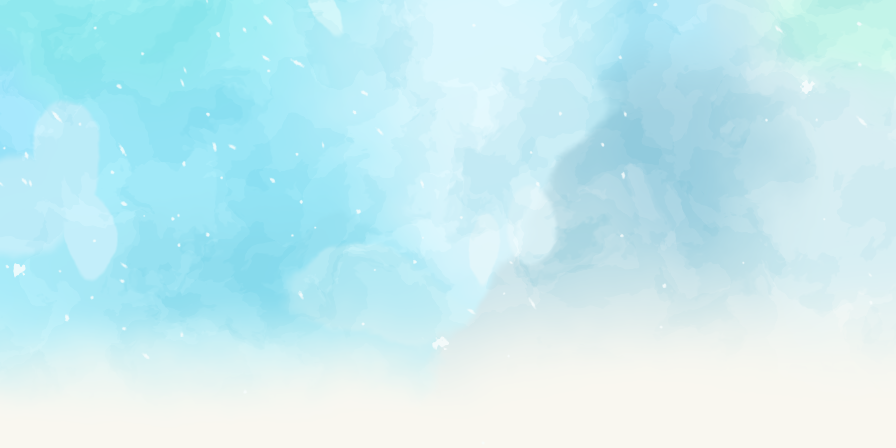
This background is drawn by a Shadertoy shader. Its source:

```glsl
// Watercolour sky: cyan, steel blue and mint washes sinking into cream paper.
// Ellipses on noise-warped coordinates make the washes, thresholded noise makes
// the crisp pigment edges, and jittered grid cells scatter the white flecks.

float hash(vec2 p) {
    return fract(sin(dot(p, vec2(127.1, 311.7))) * 43758.5453);
}

float noise(vec2 p) {
    vec2 i = floor(p), f = fract(p);
    f = f * f * (3.0 - 2.0 * f);
    return mix(mix(hash(i), hash(i + vec2(1, 0)), f.x),
               mix(hash(i + vec2(0, 1)), hash(i + vec2(1, 1)), f.x), f.y);
}

float fbm(vec2 p) {
    float sum = 0.0, amp = 0.5;
    for (int i = 0; i < 6; i++) {
        sum += amp * noise(p);
        p = mat2(1.6, 1.2, -1.2, 1.6) * p + 7.3;
        amp *= 0.5;
    }
    return sum;
}

// Elliptical wash; softness 0 is a hard rim, 1 a full glow
float wash(vec2 p, vec2 centre, vec2 radius, float softness) {
    float d = length((p - centre) / radius);
    return 1.0 - smoothstep(1.0 - softness, 1.0 + softness, d);
}

// Slanted white flecks, at most one in each grid cell
float flecks(vec2 p, float scale, float density, float pixel) {
    vec2 g = p * scale, cell = floor(g);
    float seed = hash(cell + scale);
    vec2 jitter = 0.25 + 0.5 * vec2(hash(cell + 3.7), hash(cell + 9.2));
    float angle = -1.0 + 1.2 * (hash(cell + 5.1) - 0.5);
    vec2 d = (fract(g) - jitter) / scale;
    d = vec2(dot(d, vec2(cos(angle), sin(angle))), dot(d, vec2(-sin(angle), cos(angle))));
    d.x /= 1.0 + 3.0 * pow(hash(cell + 1.3), 3.0);
    float size = mix(0.0015, 0.0045, hash(cell + 8.8));
    float edge = length(d) - size * (0.7 + 0.6 * noise(p * 260.0));
    return step(seed, density) * (1.0 - smoothstep(-pixel, pixel, edge));
}

// Ragged round splash of paint
float splash(vec2 p, vec2 centre, float pixel) {
    float edge = length((p - centre) * vec2(0.9, 1.0)) - 0.009 - 0.014 * (noise(p * 150.0) - 0.3);
    return 1.0 - smoothstep(-pixel, pixel, edge);
}

void mainImage(out vec4 fragColor, in vec2 fragCoord) {
    vec2 p = fragCoord / iResolution.xy * vec2(2.0, 1.0);
    float pixel = 1.0 / iResolution.y;
    vec2 wobble = vec2(fbm(p * 5.0), fbm(p * 5.0 + 31.0)) - 0.5;
    vec2 q = p + 0.18 * wobble;

    // Cyan left side, turquoise and blue towards its rim
    vec3 col = vec3(0.62, 0.91, 0.97);
    col = mix(col, vec3(0.57, 0.92, 0.93), 0.8 * wash(q, vec2(0.2, 1.02), vec2(0.5, 0.2), 0.6));
    col = mix(col, vec3(0.58, 0.88, 0.97), wash(q, vec2(0.0, 0.74), vec2(0.1, 0.13), 0.5));
    col = mix(col, vec3(0.60, 0.88, 0.94), 0.7 * wash(q, vec2(0.4, 0.4), vec2(0.38, 0.14), 0.6));

    // Pale central washes
    col = mix(col, vec3(0.82, 0.95, 0.98), 0.95 * wash(q, vec2(1.08, 0.87), vec2(0.36, 0.3), 0.6));
    col = mix(col, vec3(0.82, 0.94, 0.97), 0.9 * wash(q, vec2(1.2, 0.58), vec2(0.32, 0.27), 0.5));
    col = mix(col, vec3(0.76, 0.93, 0.96), 0.7 * wash(q, vec2(0.86, 0.32), vec2(0.22, 0.1), 0.1));
    col = mix(col, vec3(0.60, 0.88, 0.94), 0.55 * wash(q, vec2(0.75, 0.45), vec2(0.1, 0.05), 0.15));

    // Right side: steel blue behind a torn diagonal edge, paling outwards
    vec3 rightCol = mix(vec3(0.76, 0.88, 0.91), vec3(0.83, 0.93, 0.95), smoothstep(1.5, 1.85, q.x));
    rightCol = mix(rightCol, vec3(0.70, 0.91, 0.97), wash(q, vec2(1.42, 1.0), vec2(0.24, 0.25), 0.5));
    rightCol = mix(rightCol, vec3(0.65, 0.83, 0.89), wash(q, vec2(1.48, 0.66), vec2(0.2, 0.19), 0.6));
    rightCol = mix(rightCol, vec3(0.75, 0.95, 0.91), wash(q, vec2(1.97, 0.98), vec2(0.24, 0.18), 0.5));
    float tear = q.x - min(1.34, 1.06 + 0.66 * (q.y - 0.33));
    col = mix(col, rightCol, smoothstep(-0.015, 0.03 + 0.05 * smoothstep(0.7, 1.0, p.y), tear));

    // Crisp pale tongues beside the tear
    vec2 tongue = p + 0.09 * wobble;
    float pale = wash(tongue, vec2(1.08, 0.46), vec2(0.035, 0.075), 0.08);
    pale = max(pale, wash(tongue, vec2(1.19, 0.51), vec2(0.06, 0.08), 0.1));
    col = mix(col, vec3(0.86, 0.95, 0.97), 0.75 * pale);

    // Pale hanging patch at the left and a stroke on the top rim
    float patchMask = wash(tongue, vec2(0.15, 0.65), vec2(0.085, 0.135), 0.06);
    patchMask = max(patchMask, wash(tongue, vec2(0.2, 0.5), vec2(0.06, 0.1), 0.06));
    patchMask = max(patchMask, wash(tongue, vec2(0.03, 0.54), vec2(0.13, 0.12), 0.12));
    col = mix(col, vec3(0.74, 0.92, 0.97), 0.85 * patchMask);
    vec2 stroke = tongue + vec2(0.4 * (tongue.y - 0.98), 0.0);
    col = mix(col, vec3(0.84, 0.97, 0.98), 0.8 * wash(stroke, vec2(0.72, 0.99), vec2(0.028, 0.065), 0.1));

    // Overlapping pigment layers with sharp outlines
    for (int i = 0; i < 5; i++) {
        float k = float(i);
        float layer = fbm(p * (2.6 + k) + 17.0 * k + 0.8 * wobble);
        col += (mod(k, 2.0) * 2.0 - 1.0) * 0.022 * vec3(1.4, 0.6, 0.4)
             * (smoothstep(0.53, 0.545, layer) - 0.4);
    }

    // Fade into cream paper, reaching higher on the right
    float rise = smoothstep(0.7, 1.5, p.x);
    float height = p.y + 0.1 * wobble.y;
    float paper = 1.0 - smoothstep(0.05 + 0.06 * rise, 0.37 + 0.1 * rise, height);
    col = mix(col, vec3(0.975, 0.97, 0.943), paper);

    // Flecks and larger splashes
    float density = mix(0.35, 0.2, smoothstep(0.5, 1.3, p.x)) * smoothstep(0.08, 0.3, p.y);
    float white = max(flecks(p, 9.0, density, pixel), flecks(p + 4.3, 15.0, 0.6 * density, pixel));
    white = max(white, splash(p, vec2(0.042, 0.398), pixel));
    white = max(white, splash(p, vec2(0.984, 0.234), pixel));
    white = max(white, splash(p, vec2(1.802, 0.805), pixel));
    col = mix(col, vec3(0.97, 0.99, 0.99), 0.85 * white);

    fragColor = vec4(clamp(col, 0.0, 1.0), 1.0);
}
```
